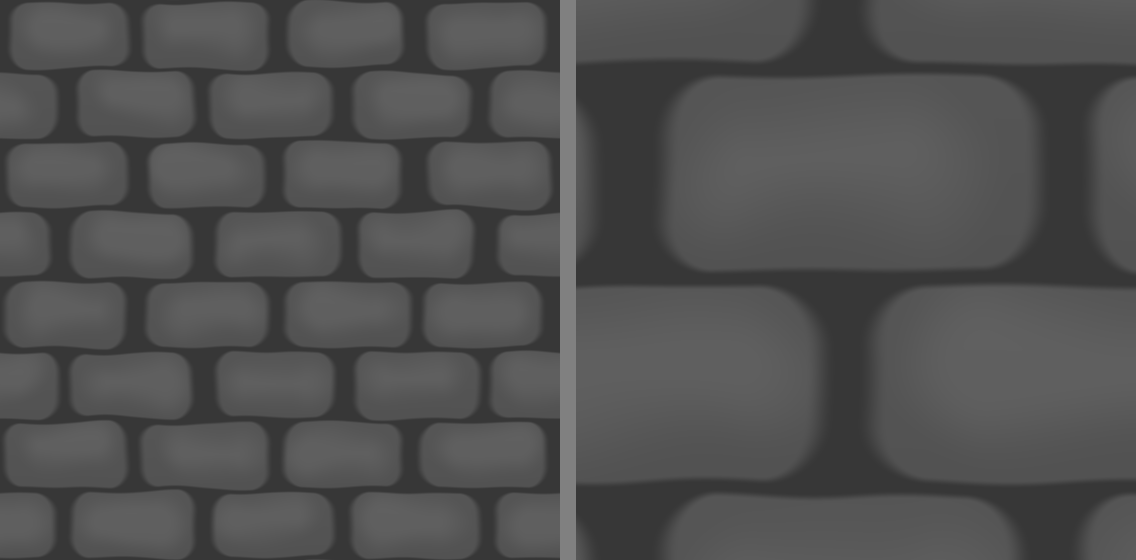
Left, the full canvas; right, a detail of the centre.
Reproduce this texture procedurally as a Shadertoy shader.

```glsl
// Draws a tiling wall of soft, rounded grey stone bricks in dark mortar.

// Layout; lengths below are in units of one row height.
const float ROWS = 8.0;
const float COLUMNS = 4.0;
const float BRICK_WIDTH = ROWS / COLUMNS;
const float ROW_SHIFT = 0.49;               // offset of every other row, in bricks
const float WALL_SHIFT = 0.03;              // offset of the whole wall, in bricks
const vec2 MIN_INSET = vec2(0.035, 0.014);  // smallest gap from cell edge to brick
const vec2 INSET_RANGE = vec2(0.145, 0.025);
const float CORNER_RADIUS = 0.29;

// Edges and surface.
const vec2 EDGE_SOFTNESS = vec2(0.14, 0.04); // fade width of side and flat edges
const vec2 WARP = vec2(0.07, 0.085);
const vec2 CROWN_HALF_SIZE = vec2(0.52, 0.14);
const float CROWN_LIFT = 0.07;
const float CROWN_FADE = 0.34;
const float CROWN_WOBBLE = 0.22;

const vec3 MORTAR = vec3(0.216);
const vec3 BRICK_EDGE = vec3(0.328);
const vec3 BRICK_CROWN = vec3(0.372);

vec2 hash2(vec2 p) {
    vec3 q = fract(p.xyx * vec3(0.1031, 0.1030, 0.0973));
    q += dot(q, q.yzx + 33.33);
    return fract((q.xx + q.yz) * q.zy);
}

// Gradient at a lattice point, dotted with the offset from it.
float corner(vec2 cell, vec2 offset, float seed) {
    float angle = 6.28319 * hash2(mod(cell, ROWS) + seed).x;
    return dot(vec2(cos(angle), sin(angle)), offset);
}

// Gradient noise that wraps every ROWS units.
float noise(vec2 p, float seed) {
    vec2 i = floor(p), f = fract(p);
    vec2 u = f * f * f * (f * (f * 6.0 - 15.0) + 10.0);
    vec2 e = vec2(1.0, 0.0);
    float low = mix(corner(i, f, seed), corner(i + e.xy, f - e.xy, seed), u.x);
    float high = mix(corner(i + e.yx, f - e.yx, seed), corner(i + e.xx, f - e.xx, seed), u.x);
    return mix(low, high, u.y);
}

float roundedBox(vec2 p, vec2 halfSize, float radius) {
    vec2 q = abs(p) - halfSize + radius;
    return length(max(q, 0.0)) + min(max(q.x, q.y), 0.0) - radius;
}

void mainImage(out vec4 fragColor, in vec2 fragCoord) {
    vec2 wall = fragCoord / iResolution.xy * ROWS;
    float pixel = ROWS / min(iResolution.x, iResolution.y);

    // Bend the courses gently, then find the brick cell.
    vec2 bent = wall + WARP * vec2(noise(wall, 11.0), noise(wall, 47.0));
    float row = floor(bent.y);
    float along = bent.x / BRICK_WIDTH + WALL_SHIFT - ROW_SHIFT * (1.0 - mod(row, 2.0));
    vec2 id = vec2(mod(floor(along), COLUMNS), mod(row, ROWS));
    vec2 local = vec2(fract(along) * BRICK_WIDTH, fract(bent.y));

    // Give each side of the brick its own inset.
    vec2 lower = MIN_INSET + INSET_RANGE * hash2(id + 3.0);
    vec2 upper = vec2(BRICK_WIDTH, 1.0) - MIN_INSET - INSET_RANGE * hash2(id + 71.0);
    vec2 p = local - 0.5 * (lower + upper);
    vec2 halfSize = 0.5 * (upper - lower);

    // Outline: wide fade at the sides, crisp top and bottom.
    float d = roundedBox(p, halfSize, CORNER_RADIUS);
    vec2 outward = max(abs(p) - halfSize + CORNER_RADIUS, 0.0);
    float sideShare = outward.x / max(length(outward), 0.0001);
    float softness = mix(EDGE_SOFTNESS.y, EDGE_SOFTNESS.x, sideShare * sideShare);
    softness = max(softness, 1.5 * pixel);
    float mask = 1.0 - smoothstep(-0.7 * softness, 0.3 * softness, d);

    // Pale, uneven crown, placed a little differently on each brick.
    vec2 drift = (hash2(id + 29.0) - 0.5) * vec2(0.24, 0.14);
    vec2 crownPoint = p - drift - vec2(0.0, CROWN_LIFT);
    float crownDistance = roundedBox(crownPoint, CROWN_HALF_SIZE, CROWN_HALF_SIZE.y);
    crownDistance += CROWN_WOBBLE * noise(wall, 83.0);
    float crown = 1.0 - smoothstep(-0.08, CROWN_FADE, crownDistance);

    // Slight light from above.
    vec3 face = mix(BRICK_EDGE, BRICK_CROWN, crown) + 0.014 * p.y;
    fragColor = vec4(mix(MORTAR, face, mask), 1.0);
}
```
